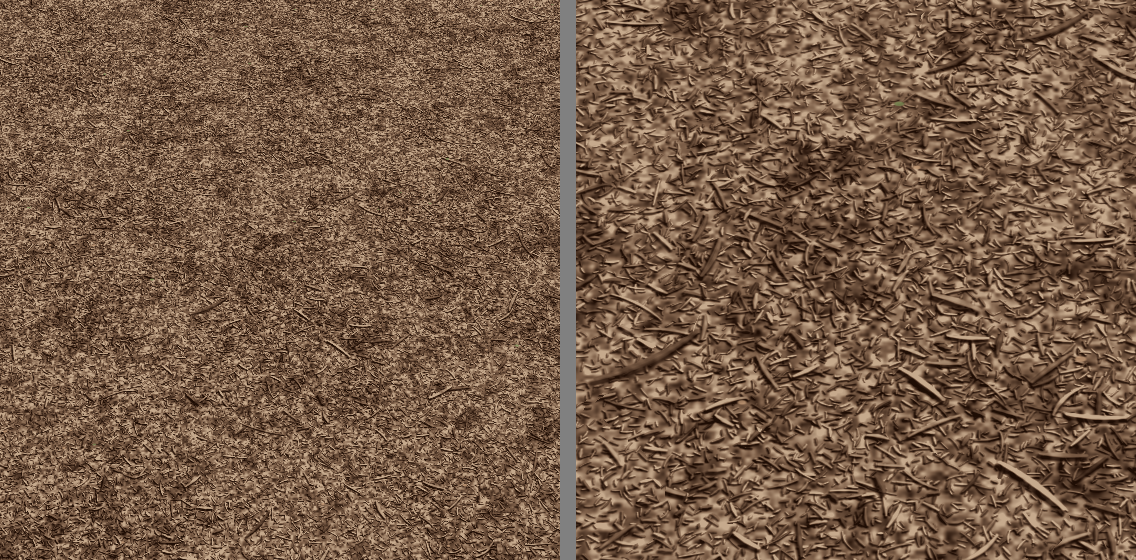
Left, the full canvas; right, a detail of the centre.
A three.js fragment shader for this texture:

```glsl
varying vec2 vUv;

const vec3 SOIL_DARK = vec3(0.16, 0.085, 0.045);
const vec3 SOIL_MID = vec3(0.50, 0.38, 0.29);
const vec3 STRAW_LIGHT = vec3(0.73, 0.62, 0.51);
const vec3 SPROUT_GREEN = vec3(0.48, 0.55, 0.33);
const vec3 CHIP_TAN = vec3(0.76, 0.60, 0.46);
const float MID_TONE = 0.6;        // place of SOIL_MID on the tone ramp
const float HORIZON = 2.2;         // height of the vanishing line
const float FORESHORTEN = 1.1;
const float SOFTNESS = 0.0008;     // edge width on the canvas
const float FINEST_CELLS = 125.0;  // fibre cells across the bottom edge
const float LAYER_RATIO = 0.715;
const int LAYERS = 8;
const vec2 SHADOW_SHIFT = vec2(-0.6, -1.35);
const float SHADOW_DEPTH = 0.76;
const float GRAIN_CELLS = 230.0;
const float GRAIN_DEPTH = 0.55;
const float HOLLOW_DEPTH = 0.32;
const float MEAN_TONE = 0.54;      // mean before the contrast step
const float TARGET_TONE = 0.58;    // mean after it
const float CONTRAST = 1.4;
const float FLECK_CELLS = 15.0;
const float FLECK_SHARE = 0.1;
const float PI = 3.14159;

vec4 hash4(vec2 p) {
  vec4 q = fract(p.xyxy * vec4(0.1031, 0.1030, 0.0973, 0.1099));
  q += dot(q, q.wzxy + 33.33);
  return fract((q.xxyz + q.yzzw) * q.zywx);
}

float valueNoise(vec2 p) {
  vec2 cell = floor(p);
  vec2 f = fract(p);
  f = f * f * (3.0 - 2.0 * f);
  float low = mix(hash4(cell).x, hash4(cell + vec2(1.0, 0.0)).x, f.x);
  float high = mix(hash4(cell + vec2(0.0, 1.0)).x, hash4(cell + 1.0).x, f.x);
  return mix(low, high, f.y);
}

float fbm(vec2 p) {
  float sum = 0.0;
  float amplitude = 0.53;
  for (int i = 0; i < 4; i++) {
    sum += amplitude * valueNoise(p);
    p = mat2(1.6, 1.2, -1.2, 1.6) * p + 7.3;
    amplitude *= 0.5;
  }
  return sum;
}

// Distance to a bent, tapered fibre centred at the origin
float fibreDistance(vec2 p, vec2 dir, float halfLength, float width, float bend) {
  float along = dot(p, dir);
  float side = dot(p, vec2(-dir.y, dir.x)) + bend * along * along;
  float beyond = max(abs(along) - halfLength, 0.0);
  float taper = 1.0 - 0.45 * min(abs(along) / halfLength, 1.0);
  return length(vec2(beyond, side)) - width * taper;
}

// Lays one layer of lit fibres and their shadows over the tone
float addFibres(float tone, vec2 p, float width, float density, float soft, float seed) {
  vec2 base = floor(p);
  for (int j = -1; j <= 1; j++) {
    for (int i = -1; i <= 1; i++) {
      vec2 id = base + vec2(float(i), float(j));
      vec4 place = hash4(id + seed);
      if (place.w > density) continue;
      vec4 form = hash4(id + seed + 71.7);
      vec2 local = p - id - place.xy;
      float angle = PI * place.z;
      vec2 dir = vec2(cos(angle), sin(angle));
      float halfLength = mix(0.18, 0.58, form.x * form.x);
      float bend = 0.7 * (form.y - 0.5);
      float thick = width * mix(0.55, 1.3, form.w);
      float bodyDist = fibreDistance(local, dir, halfLength, thick, bend);
      float shadowDist = fibreDistance(local - SHADOW_SHIFT * thick, dir, halfLength, thick, bend);
      float shadow = 1.0 - smoothstep(-soft, soft + 0.6 * thick, shadowDist);
      tone *= 1.0 - SHADOW_DEPTH * shadow;
      float litSide = clamp((shadowDist - bodyDist) / thick, -1.0, 1.0);
      float fibreTone = mix(0.32, 0.95, form.z) + 0.13 * litSide;
      tone = mix(tone, fibreTone, 1.0 - smoothstep(-soft, soft, bodyDist));
    }
  }
  return tone;
}

vec3 toneColor(float tone) {
  vec3 lower = mix(SOIL_DARK, SOIL_MID, clamp(tone / MID_TONE, -0.12, 1.0));
  return mix(lower, STRAW_LIGHT, clamp((tone - MID_TONE) / (1.0 - MID_TONE), 0.0, 1.2));
}

void main() {
  // Ground plane seen at a slant
  float depth = HORIZON / (HORIZON - vUv.y);
  vec2 ground = vec2(vUv.x - 0.5, FORESHORTEN * vUv.y) * depth + vec2(3.0, 2.0);
  float soft = SOFTNESS * depth;

  // Crumbly soil
  float clump = smoothstep(0.3, 0.7, fbm(ground * 11.0));
  float hollow = smoothstep(0.5, 0.74, fbm(ground * 36.0 + 40.0));
  float grain = valueNoise(ground * GRAIN_CELLS) + valueNoise(ground * GRAIN_CELLS * 0.57 + 9.0);
  float tone = 0.62 + GRAIN_DEPTH * (grain - 1.0);

  // Litter, from fine fibres up to twigs
  float cells = FINEST_CELLS;
  for (int k = 0; k < LAYERS; k++) {
    float coarse = sqrt(float(k) / float(LAYERS - 1));
    float density = mix(0.9, 0.13, coarse) * mix(1.0, 0.35 + 1.2 * clump, coarse);
    float width = mix(0.125, 0.034, coarse);
    tone = addFibres(tone, ground * cells, width, density, soft * cells, 19.0 * float(k));
    cells *= LAYER_RATIO;
  }

  // Dark hollows, and crumbs scattered over everything
  tone *= 1.0 - HOLLOW_DEPTH * hollow;
  tone += 0.2 * (valueNoise(ground * GRAIN_CELLS + 57.0) - 0.5);
  tone += 0.07 * (0.5 - clump) + 0.03 * vUv.y;
  vec3 color = toneColor(TARGET_TONE + (tone - MEAN_TONE) * CONTRAST);

  // Rare sprouts and pale chips
  vec4 fleck = hash4(floor(ground * FLECK_CELLS) + 301.0);
  vec2 offset = fract(ground * FLECK_CELLS) - mix(vec2(0.2), vec2(0.8), fleck.xy);
  float fleckEdge = length(offset * vec2(1.0, 1.5)) - mix(0.04, 0.075, fleck.z);
  float fleckMask = 1.0 - smoothstep(-0.02, 0.02, fleckEdge);
  vec3 fleckColor = mix(CHIP_TAN, SPROUT_GREEN, step(0.7, fract(fleck.z * 7.0)));
  color = mix(color, fleckColor, 0.8 * fleckMask * step(fleck.w, FLECK_SHARE));

  gl_FragColor = vec4(color, 1.0);
}
```
